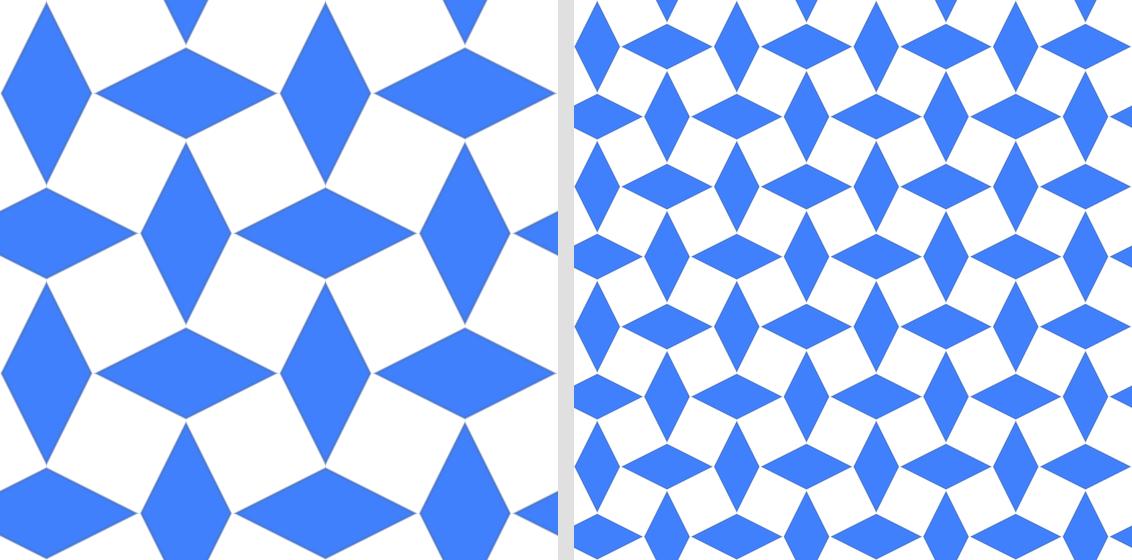
Left, the tile; right, the same tile 2 across and 2 down.
Reproduce this pattern procedurally as a Shadertoy shader.

```glsl
#define CELLS 4.0                       // rhombi across and down (even, so it tiles)
#define PHASE (1.0 / 3.0)               // centre of the first rhombus, in cells
#define HALF_AXES vec2(0.652, 0.326)    // long and short half diagonals, in cells
#define EDGE_SOFTNESS 0.009             // half width of the outline blend, in cells
#define RIM_WIDTH 0.024                 // depth of the greyish rim, in cells
#define PAPER vec3(1.0)
#define BLUE vec3(0.25, 0.50, 0.99)
#define RIM vec3(0.30, 0.45, 0.75)

// Signed distance to the nearest edge line of a rhombus
float rhombus(vec2 p, vec2 halfAxes) {
    return (dot(abs(p), halfAxes.yx) - halfAxes.x * halfAxes.y) / length(halfAxes);
}

// Checkerboard of rhombi that alternate between lying and standing
float rhombusGrid(vec2 p) {
    vec2 nearest = floor(p + 0.5);
    float d = 1e3;
    for (int j = -1; j <= 1; j++) {
        for (int i = -1; i <= 1; i++) {
            vec2 cell = nearest + vec2(i, j);
            bool standing = mod(cell.x + cell.y, 2.0) > 0.5;
            vec2 local = p - cell;
            d = min(d, rhombus(standing ? local.yx : local, HALF_AXES));
        }
    }
    return d;
}

void mainImage(out vec4 fragColor, in vec2 fragCoord) {
    vec2 p = CELLS * fragCoord / iResolution.xy - PHASE;
    float d = rhombusGrid(p);

    // Soft outline, never thinner than one pixel
    float pixel = CELLS / min(iResolution.x, iResolution.y);
    float softness = max(EDGE_SOFTNESS, 0.7 * pixel);
    float coverage = 1.0 - smoothstep(-softness, softness, d);

    // Flat blue that greys towards the rim
    vec3 ink = mix(BLUE, RIM, smoothstep(-RIM_WIDTH, 0.0, d));
    fragColor = vec4(mix(PAPER, ink, coverage), 1.0);
}
```
